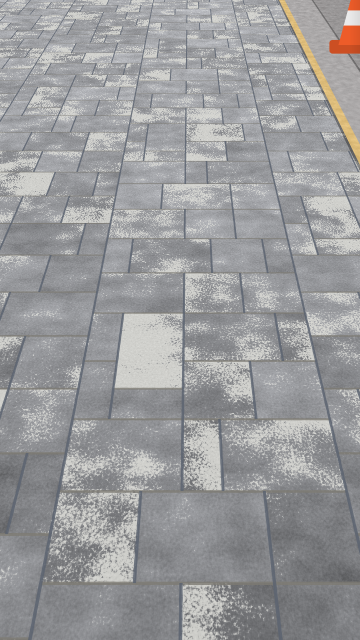
Write a WebGL 1 fragment shader that draws this texture.

```glsl
precision highp float;
// Worn grey paving of mixed slab sizes receding to a vanishing point, with
// a timber edge strip, roadside and cone. Screen points are projected to the
// ground, split into lanes, rows and slabs, then weathered by gradient noise.
uniform vec2 u_resolution;

const float LANE = 7.0;              // lane width in paving units
const vec2 VANISH = vec2(0.525, -0.509);
const vec3 BLUE_JOINT = vec3(0.36, 0.39, 0.44);
const vec3 SAND_JOINT = vec3(0.49, 0.48, 0.45);
const vec3 PALE = vec3(0.84, 0.84, 0.82);
const vec3 TIMBER = vec3(0.87, 0.74, 0.48);
const vec3 ORANGE = vec3(0.93, 0.36, 0.16);

struct Slab { vec2 lo; vec2 hi; vec2 id; };

vec2 hash2(vec2 p) {
  vec3 q = fract(p.xyx * vec3(0.1031, 0.1030, 0.0973));
  q += dot(q, q.yzx + 33.33);
  return fract((q.xx + q.yz) * q.zy);
}

float corner(vec2 cell, vec2 f, vec2 o) {
  return dot(hash2(cell + o) * 2.0 - 1.0, f - o);
}

float gradientNoise(vec2 p) {
  vec2 c = floor(p), f = fract(p);
  vec2 w = f * f * f * (f * (f * 6.0 - 15.0) + 10.0);
  float low = mix(corner(c, f, vec2(0.0)), corner(c, f, vec2(1.0, 0.0)), w.x);
  float high = mix(corner(c, f, vec2(0.0, 1.0)), corner(c, f, vec2(1.0)), w.x);
  return mix(low, high, w.y);
}

float fbm(vec2 p) {
  float sum = 0.0, amp = 1.0;
  for (int i = 0; i < 4; i++) {
    sum += amp * gradientNoise(p);
    p = p * 2.1 + 17.3;
    amp *= 0.55;
  }
  return sum;
}

float fill(float d, float px) { return clamp(0.5 - d / px, 0.0, 1.0); }

// Box-filtered coverage of a line of given half width
float lineCover(float d, float halfWidth, float px) {
  float span = min(halfWidth, d + 0.5 * px) - max(-halfWidth, d - 0.5 * px);
  return clamp(span / px, 0.0, 1.0);
}

// Positions of the cross cuts for each of seven row layouts
vec3 rowCuts(float k) {
  if (k < 0.5) return vec3(3.0, 5.0, 7.0);
  if (k < 1.5) return vec3(2.0, 5.0, 7.0);
  if (k < 2.5) return vec3(3.0, 4.0, 7.0);
  if (k < 3.5) return vec3(1.0, 3.0, 5.0);
  if (k < 4.5) return vec3(1.0, 3.0, 6.0);
  if (k < 5.5) return vec3(3.0, 5.0, 7.0);
  return vec3(1.0, 4.0, 6.0);
}

vec2 cutSpan(vec2 span, float x, float cut) {
  return x < cut ? vec2(span.x, min(span.y, cut)) : vec2(max(span.x, cut), span.y);
}

Slab findSlab(vec2 p, float lane) {
  float row = floor(p.y);
  float k = mod(row + 1.0 + 3.0 * lane, 7.0);
  vec2 depth = vec2(row, row + 1.0);
  // One column holds a short slab below a long one
  if (p.x >= 1.0 && p.x < 3.0) {
    if (k > 2.5 && k < 3.5) {
      if (p.y - row > 0.5) { row += 1.0; k = 4.0; depth = vec2(row - 0.5, row + 1.0); }
      else depth.y = row + 0.5;
    } else if (k > 3.5 && k < 4.5) depth.x = row - 0.5;
  }
  vec3 cuts = rowCuts(k);
  vec2 span = cutSpan(vec2(0.0, LANE), p.x, cuts.x);
  span = cutSpan(cutSpan(span, p.x, cuts.y), p.x, cuts.z);
  return Slab(vec2(span.x, depth.x), vec2(span.y, depth.y), vec2(lane * LANE + span.x, row));
}

vec3 paving(vec2 ground, vec2 px, float far) {
  float lane = floor(ground.x / LANE);
  vec2 p = vec2(ground.x - LANE * lane, ground.y + 0.5 * mod(lane, 2.0));
  Slab s = findSlab(p, lane);
  vec2 seed = hash2(s.id + 40.0), side = hash2(s.id + 91.0) - 0.5;
  vec2 local = (p - s.lo) / (s.hi - s.lo) - 0.5;
  vec2 g = ground * vec2(1.0, 2.0);

  // Grey body, with mottling and fine grain that fades with distance
  float cloud = fbm(g * vec2(0.65, 1.0) + seed * 37.0);
  float detail = 1.0 - smoothstep(0.06, 0.2, px.x);
  float grain = gradientNoise(g * 15.0) + 0.6 * gradientNoise(g * 31.0);
  float tone = mix(0.49, 0.67, far) + 0.10 * (seed.y - 0.5) + 0.13 * cloud + 0.07 * grain * detail;
  vec3 col = tone * vec3(0.99, 1.0, 1.025);

  // Ragged pale wear, weighted to one side of each slab
  float amount = mix(-0.62, 0.16, seed.x) + 0.12 * far;
  if (distance(s.id, vec2(1.0, 3.0)) < 0.1) amount = 0.5;
  float wear = amount + 0.8 * cloud + 0.9 * dot(local, side) + 0.55 * grain * detail;
  col = mix(col, PALE + 0.05 * grain * detail, 0.88 * smoothstep(-0.08, 0.38, wear));

  // Bluish lengthwise joints and sandy cross joints
  vec2 edge = min(p - s.lo, s.hi - p);
  float wobble = 0.25 * gradientNoise(g * 5.0);
  col = mix(col, SAND_JOINT, 0.8 * lineCover(edge.y, 0.016 * (1.0 + wobble), px.y));
  return mix(col, BLUE_JOINT, 0.85 * lineCover(edge.x, 0.036 * (1.0 + wobble), px.x));
}

vec3 roadside(vec3 col, vec2 ground, float px) {
  float mottle = 0.08 * fbm(ground * vec2(2.0, 4.0));
  vec3 concrete = vec3(0.67, 0.66, 0.66) + mottle;
  concrete = mix(concrete, vec3(0.60, 0.59, 0.59) + mottle, fill(14.2 - ground.x, px));
  concrete *= 1.0 - 0.3 * lineCover(abs(ground.x - 14.2), 0.07, px);
  col = mix(col, concrete, fill(11.7 - ground.x, px));
  col *= 1.0 - 0.35 * lineCover(abs(ground.x - 11.18), 0.1, px);
  return mix(col, TIMBER + mottle, fill(abs(ground.x - 11.47) - 0.25, px));
}

vec3 trafficCone(vec3 col, vec2 q, float px) {
  float shade = 1.0 - 2.5 * max(q.x - 0.97, 0.0);
  vec2 b = abs(q - vec2(1.02, 0.130)) - vec2(0.096, 0.010);
  float base = length(max(b, 0.0)) - 0.009;
  float body = max(abs(q.x - 1.02) - mix(0.046, 0.078, q.y / 0.118), q.y - 0.125);
  vec3 skin = mix(ORANGE, vec3(0.92), fill(abs(q.y - 0.05) - 0.021, px));
  col = mix(col, ORANGE * 0.86 * shade, fill(base, px));
  return mix(col, skin * shade, fill(body, px));
}

void main() {
  vec2 uv = gl_FragCoord.xy / u_resolution;
  vec2 q = vec2(uv.x, (1.0 - uv.y) * 16.0 / 9.0);
  float e = 1.0 / u_resolution.x;
  // Perspective ground coordinates and the footprint of one pixel
  float d = q.y - VANISH.y;
  vec2 ground = vec2((q.x - VANISH.x) / (0.061 * d) + 3.17, 15.64 / d - 7.345);
  vec2 px = e * vec2(1.0 / (0.061 * d), 15.64 / (d * d));
  vec3 col = paving(ground, px, uv.y);
  col = roadside(col, ground, px.x);
  gl_FragColor = vec4(trafficCone(col, q, e), 1.0);
}
```
